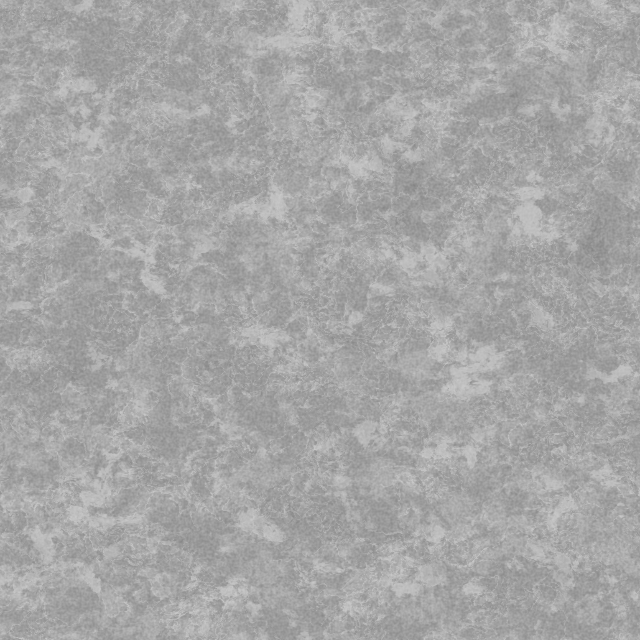
Reproduce this texture procedurally as a Shadertoy shader.

```glsl
// Weathered grey stone: ragged pale patches, dark stains and a web of thin light veins.

// Unit gradient with a pseudo-random direction for each lattice cell
vec2 cellGradient(vec2 cell) {
    vec3 h = fract(cell.xyx * vec3(0.1031, 0.1030, 0.0973));
    h += dot(h, h.yzx + 33.33);
    float angle = 6.2832 * fract((h.x + h.y) * h.z);
    return vec2(cos(angle), sin(angle));
}

float gradientNoise(vec2 p) {
    vec2 cell = floor(p), f = fract(p);
    vec2 blend = f * f * f * (f * (f * 6.0 - 15.0) + 10.0);
    vec2 right = vec2(1, 0), up = vec2(0, 1);
    float a = dot(cellGradient(cell), f);
    float b = dot(cellGradient(cell + right), f - right);
    float c = dot(cellGradient(cell + up), f - up);
    float d = dot(cellGradient(cell + 1.0), f - 1.0);
    return mix(mix(a, b, blend.x), mix(c, d, blend.x), blend.y);
}

// Rough layered noise
float fbm(vec2 p, int octaves) {
    float sum = 0.0, amplitude = 0.5;
    for (int i = 0; i < octaves; i++) {
        sum += amplitude * gradientNoise(p);
        p = p * 2.03 + vec2(17.3, 41.7);
        amplitude *= 0.67;
    }
    return sum;
}

// Thin curling lines along the zero crossings of the noise
float veins(vec2 p, float width) {
    return 1.0 - smoothstep(0.0, width, abs(gradientNoise(p)));
}

void mainImage(out vec4 fragColor, in vec2 fragCoord) {
    vec2 uv = fragCoord / iResolution.y;

    // Bend the plane gently so that the features lose their regularity
    vec2 warp = vec2(fbm(uv * 9.0 + 3.0, 3), fbm(uv * 9.0 + 57.0, 3));
    vec2 p = uv + 0.025 * warp;

    float cloud = fbm(p * vec2(5.0, 7.0) + 11.0, 6);
    float mottle = fbm(p * vec2(21.0, 26.0) + 29.0, 5);
    float speckle = fbm(p * vec2(62.0, 70.0) + 43.0, 3);
    float highlight = fbm(p * vec2(10.0, 14.0) + 83.0, 6);
    float stain = fbm(p * vec2(7.0, 8.0) + 131.0, 6);

    // Flat grey body breaking up into paler crust
    float crust = smoothstep(-0.2, 0.22, 0.6 * cloud + 0.85 * mottle + 0.6 * speckle);
    float tone = mix(0.602, 0.676, crust);

    // Bright flakes and dark stains with crumbling edges
    float flakes = smoothstep(0.13, 0.3, 0.9 * highlight + 0.3 * cloud + 0.5 * mottle + 0.25 * speckle);
    tone += 0.07 * flakes;
    tone -= 0.05 * smoothstep(0.08, 0.32, 0.8 * stain + 0.5 * mottle + 0.5 * speckle);

    // Vein web on three scales, fading in and out
    vec2 jagged = p + 0.03 * vec2(mottle, highlight) + 0.01 * speckle;
    float web = 0.0;
    for (int i = 0; i < 3; i++) {
        float scale = 15.0 * exp2(float(i));
        vec2 shift = vec2(37.0, 71.0) * float(i + 1);
        float presence = smoothstep(-0.15, 0.25, gradientNoise(p * 11.0 + shift));
        web += presence * veins(jagged * vec2(scale, 1.15 * scale) + shift, 0.06 + 0.035 * float(i));
    }
    tone += 0.065 * min(web, 1.3) * (1.0 - 0.7 * flakes);

    // Fine mineral grain, calmer on the flakes
    float grain = gradientNoise(uv * 251.0) + 0.7 * gradientNoise(uv * 143.0 + 9.0);
    tone += 0.065 * grain * (1.0 - 0.5 * flakes);

    fragColor = vec4(vec3(clamp(tone, 0.5, 0.78)), 1.0);
}
```
